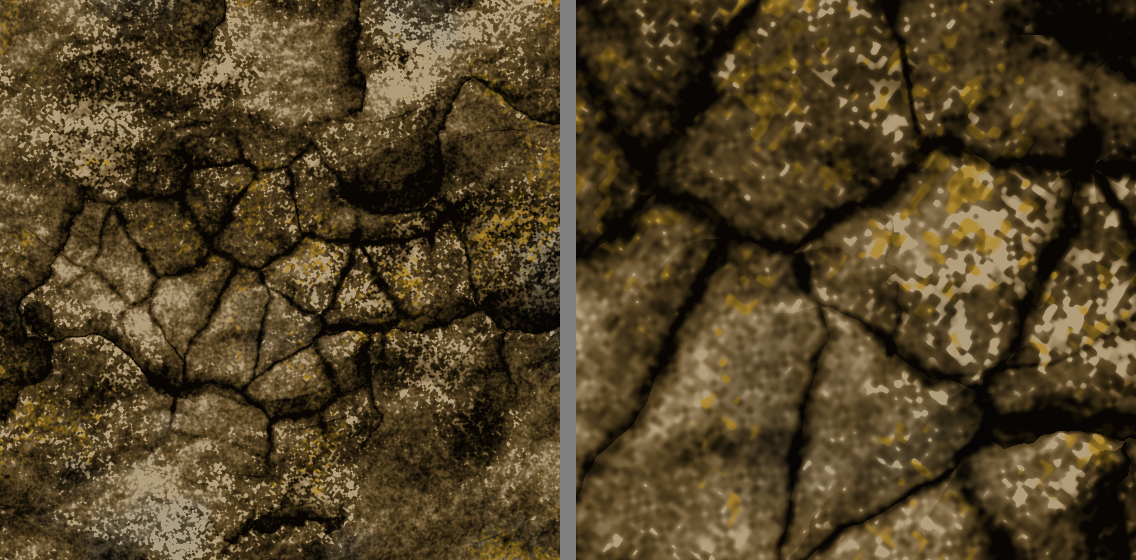
Left, the full canvas; right, a detail of the centre.
Write a WebGL 2 fragment shader that draws this texture.

```glsl
#version 300 es
precision highp float;

uniform vec2 u_resolution;
out vec4 fragColor;

const mat2 TURNED = mat2(1.6, 1.2, -1.2, 1.6);
const mat2 STRAIGHT = mat2(2.0, 0.0, 0.0, 2.0);
const vec2 LIGHT = vec2(-0.4, 0.92);

float hash21(vec2 p) {
    vec3 q = fract(p.xyx * 0.1031);
    q += dot(q, q.yzx + 33.33);
    return fract((q.x + q.y) * q.z);
}

vec2 hash22(vec2 p) {
    return vec2(hash21(p), hash21(p + 71.7));
}

float noise(vec2 p) {
    vec2 i = floor(p), f = fract(p);
    f = f * f * (3.0 - 2.0 * f);
    float low = mix(hash21(i), hash21(i + vec2(1, 0)), f.x);
    float high = mix(hash21(i + vec2(0, 1)), hash21(i + vec2(1, 1)), f.x);
    return mix(low, high, f.y);
}

// Layered noise; the matrix scales (and may turn) each finer layer
float fbm(vec2 p, mat2 finer) {
    float sum = 0.0, weight = 0.508;
    for (int i = 0; i < 6; i++) {
        sum += weight * noise(p);
        p = finer * p + 17.3;
        weight *= 0.5;
    }
    return sum;
}

// Irregular cells: x = distance to the border, yz = direction to it
vec3 cells(vec2 p) {
    vec2 base = floor(p), f = fract(p), home = vec2(0), toSeed = vec2(0);
    float nearest = 9.0;
    for (int y = -1; y <= 1; y++)
    for (int x = -1; x <= 1; x++) {
        vec2 o = vec2(x, y);
        vec2 r = o + hash22(base + o) - f;
        if (dot(r, r) < nearest) {
            nearest = dot(r, r);
            home = o;
            toSeed = r;
        }
    }
    vec3 border = vec3(9.0, 0.0, 1.0);
    for (int y = -2; y <= 2; y++)
    for (int x = -2; x <= 2; x++) {
        vec2 o = home + vec2(x, y);
        vec2 r = o + hash22(base + o) - f;
        vec2 across = r - toSeed;
        if (dot(across, across) > 0.0001) {
            vec2 n = normalize(across);
            float d = dot(0.5 * (r + toSeed), n);
            if (d < border.x) border = vec3(d, n);
        }
    }
    return border;
}

vec3 rockColor(float tone) {
    float t = tone * 4.0;
    vec3 c = mix(vec3(0.03, 0.02, 0.01), vec3(0.13, 0.10, 0.04), clamp(t + 1.0, 0.0, 1.0));
    c = mix(c, vec3(0.25, 0.19, 0.09), clamp(t, 0.0, 1.0));
    c = mix(c, vec3(0.37, 0.29, 0.15), clamp(t - 1.0, 0.0, 1.0));
    c = mix(c, vec3(0.51, 0.42, 0.28), clamp(t - 2.0, 0.0, 1.0));
    return mix(c, vec3(0.70, 0.62, 0.48), clamp(t - 3.0, 0.0, 1.0));
}

// Speckles gathered into patches
float speckle(float grain, float patchiness, float threshold) {
    return smoothstep(threshold, threshold + 0.12, grain + patchiness - 0.5);
}

void main() {
    vec2 p = gl_FragCoord.xy / min(u_resolution.x, u_resolution.y);
    vec2 warp = vec2(fbm(p * 6.0 + 3.0, TURNED), fbm(p * 6.0 + 41.0, TURNED)) - 0.5;

    // Curved, sloping strata with hairline fissures
    float bend = p.y - 0.6 * (p.x - 0.5) * (p.x - 0.5) + warp.y * 0.10;
    vec2 layer = vec2(p.x * 6.0 + warp.x, bend * 17.0);
    float strata = fbm(layer, STRAIGHT) - 0.5;
    float seam = abs(noise(layer * vec2(0.6, 1.1) + 9.0) - 0.5);
    float fissure = smoothstep(0.035, 0.0, seam) * smoothstep(0.45, 0.7, noise(p * 9.0 + 5.0));

    // Surface relief and broad light and dark areas
    vec2 ground = p * 5.0 + warp * 0.8;
    float relief = fbm(ground, TURNED) - fbm(ground + LIGHT * 0.06, TURNED);
    float broad = fbm(p * 3.4 + 23.0, TURNED) - 0.5;

    // Small stones gathered in the middle
    vec3 stone = cells((p + warp * 0.09) * 9.0 + 4.0);
    float gap = stone.x / 9.0;
    float cluster = smoothstep(0.36, 0.22, length(p - vec2(0.49, 0.5) + warp * 0.5));
    float gapWidth = mix(0.002, 0.014, noise(p * 13.0));
    float stoneShade = 0.20 * dot(stone.yz, LIGHT) * exp(-gap * 45.0)
        - 0.30 * exp(-gap * 85.0) - 0.50 * smoothstep(gapWidth, 0.0, gap) + 0.10;

    // Large slabs with shadow under their ledges
    vec3 slab = cells((p + warp * 0.22) * 2.9 + 11.0);
    float ledge = slab.x / 2.9;
    float broken = smoothstep(0.38, 0.62, noise(p * 4.0 + 13.0));
    float under = smoothstep(-0.2, 0.8, -dot(slab.yz, LIGHT));
    float slabShade = broken * (-0.65 * under * exp(-ledge * 20.0)
        - 0.40 * smoothstep(0.007, 0.0, ledge));

    // Fine grain and pale crust
    float dust = noise(TURNED * p * 130.0);
    float grit = noise(TURNED * p * 55.0 + 7.0);
    float grain = mix(grit, dust, 0.6);
    float crust = fbm(p * 5.5 + warp + 60.0, TURNED) - 0.5 + strata * 0.4;
    float pale = speckle(grain, crust * 1.25, 0.17);

    float shade = stoneShade * cluster + slabShade;
    float tone = 0.42 + broad + strata * 0.85 + relief * 6.0 + (grain - 0.5) * 0.75
        + shade - fissure * 0.28;
    tone += pale * 0.42 * smoothstep(-0.45, 0.0, shade);

    // Grey weathering and yellow lichen
    vec3 color = rockColor(tone);
    float grey = smoothstep(0.58, 0.72, fbm(p * 4.0 + 87.0, TURNED));
    color = mix(color, vec3(dot(color, vec3(0.33))) * vec3(1.06, 1.02, 0.88), grey * 0.5);
    float lichenPatch = fbm(p * 7.0 + 105.0, TURNED) - 0.5;
    float lichen = speckle(noise(TURNED * p * 75.0 + 31.0) * 0.6 + 0.2, lichenPatch * 1.5, 0.30);
    vec3 yellow = vec3(0.55, 0.42, 0.10) * clamp(0.5 + tone, 0.2, 1.25);
    color = mix(color, yellow, lichen * 0.75);

    fragColor = vec4(color, 1.0);
}
```
